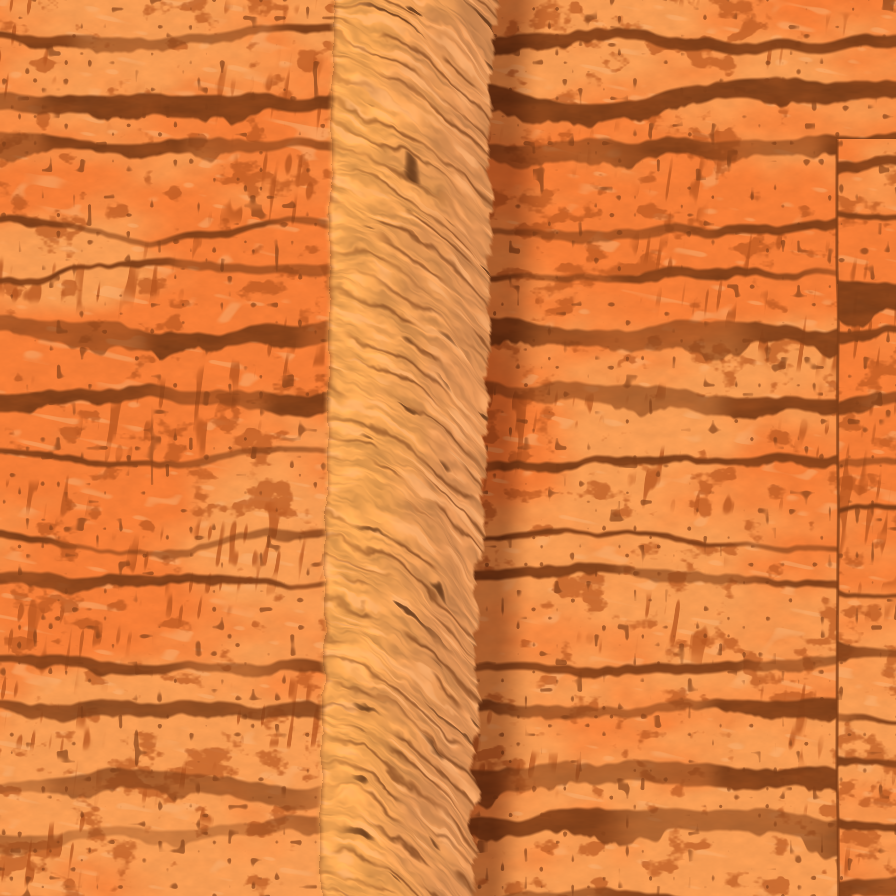
Write a WebGL 1 fragment shader that draws this texture.

```glsl
precision highp float;
// Orange wood-like wall with dark ragged cross bands, split by an upright hairy rope and its shadow.
uniform vec2 u_resolution;

const vec3 ORANGE = vec3(0.96, 0.49, 0.215);
const vec3 LIGHT_ORANGE = vec3(0.97, 0.61, 0.325);
const vec3 RUST = vec3(0.71, 0.33, 0.12);
const vec3 BROWN = vec3(0.50, 0.245, 0.095);
const vec3 PALE = vec3(0.98, 0.70, 0.46);
const vec3 ROPE_GOLD = vec3(0.97, 0.65, 0.33);
const vec3 ROPE_TAN = vec3(0.86, 0.56, 0.33);
const vec3 ROPE_GAP = vec3(0.47, 0.25, 0.11);
const vec3 SHADOW_TINT = vec3(0.70, 0.63, 0.58);
const float BAND_SPACING = 0.069;
const float STRAND_SPACING = 0.023;
const float SEAM_X = 0.935;
const float SEAM_TOP = 0.155;

float hash(vec2 p) {
  vec3 q = fract(vec3(p.xyx) * 0.1031);
  q += dot(q, q.yzx + 33.33);
  return fract((q.x + q.y) * q.z);
}

float noise(vec2 p) {
  vec2 i = floor(p), f = fract(p);
  f = f * f * (3.0 - 2.0 * f);
  return mix(mix(hash(i), hash(i + vec2(1.0, 0.0)), f.x),
             mix(hash(i + vec2(0.0, 1.0)), hash(i + 1.0), f.x), f.y);
}

float fbm(vec2 p) {
  float sum = 0.0, amp = 0.533;
  for (int i = 0; i < 4; i++) {
    sum += amp * noise(p);
    p = p * 2.03 + 17.3;
    amp *= 0.5;
  }
  return sum;
}

// Dark cross bands: a crisp wavy upper edge and a ragged lower edge.
float bands(vec2 p, float panel) {
  float mask = 0.0;
  for (int i = 0; i < 15; i++) {
    float row = float(i), id = row * 7.0 + panel * 131.0 + 3.0;
    float centre = (row + 0.3 + 0.45 * hash(vec2(id, 1.0))) * BAND_SPACING;
    centre += 0.026 * (noise(vec2(p.x * 6.0, id)) - 0.5);
    centre += 0.009 * (noise(vec2(p.x * 24.0, id + 1.0)) - 0.5);
    centre += 0.003 * (noise(vec2(p.x * 90.0, id + 2.0)) - 0.5);
    float weight = hash(vec2(id, 2.0));
    float thick = mix(0.003, 0.0105, weight * weight) * (0.5 + noise(vec2(p.x * 9.0, id + 3.0)));
    float ragged = thick * 1.6 * smoothstep(0.4, 0.9, fbm(vec2(p.x * 26.0, id + 4.0)));
    float d = max(centre - thick - p.y, p.y - centre - thick - ragged);
    float strength = 0.62 + 0.38 * smoothstep(0.2, 0.5, noise(vec2(p.x * 8.0, id + 5.0)));
    mask = max(mask, strength * (1.0 - smoothstep(-0.002, 0.0025, d)));
  }
  return mask;
}

vec3 wood(vec2 p, float panel) {
  vec2 q = p + panel * vec2(5.1, 3.7);
  float glow = 0.22 * smoothstep(0.62, 1.0, p.y) + 0.12 * (1.0 - smoothstep(0.02, 0.16, p.y));
  float tone = fbm(q * vec2(5.0, 10.0)) + glow;
  vec3 col = mix(ORANGE, LIGHT_ORANGE, smoothstep(0.38, 0.72, tone));
  col *= 0.96 + 0.08 * fbm(q * vec2(80.0, 130.0));

  // Pale slanted scratches, rusty blots, upright ticks and small specks.
  float scratch = noise(vec2(q.x * 38.0 + q.y * 30.0, q.y * 120.0 - q.x * 25.0));
  col = mix(col, PALE, 0.45 * smoothstep(0.76, 0.94, scratch));
  float blot = fbm(q * vec2(34.0, 48.0) + 9.0);
  col = mix(col, RUST, 0.65 * smoothstep(0.62, 0.73, blot));
  float patchy = smoothstep(0.50, 0.62, fbm(q * vec2(7.0, 12.0) + 31.0));
  float tick = smoothstep(0.70, 0.86, noise(vec2(q.x * 150.0 + q.y * 20.0, q.y * 34.0)));
  col = mix(col, RUST, 0.75 * tick * patchy);
  float speck = smoothstep(0.84, 0.95, noise(q * vec2(115.0, 100.0) + 70.0));
  col = mix(col, BROWN, 0.65 * speck);

  // Bands look washed out near the bottom left.
  float wash = smoothstep(0.68, 1.0, p.y) * (1.0 - smoothstep(0.3, 0.6, p.x));
  vec3 bandCol = BROWN * (0.86 + 0.3 * fbm(q * vec2(30.0, 90.0)));
  return mix(col, bandCol, bands(p, panel) * (0.95 - 0.45 * wash));
}

// u runs across the rope from 0 to 1; strands curve down to the right.
vec3 rope(vec2 p, float u) {
  float lay = p.y - 0.03 * u - 0.085 * u * u;
  float strand = lay / STRAND_SPACING + 1.5 * (fbm(vec2(u * 4.0, lay * 28.0)) - 0.5);
  float fibre = noise(vec2(u * 6.0, strand * 3.7));
  float fine = noise(vec2(u * 15.0, strand * 8.0 + 40.0));
  float groove = smoothstep(0.62, 1.0, abs(fract(strand) * 2.0 - 1.0));
  float broken = smoothstep(0.32, 0.68, noise(vec2(u * 5.0 + 8.0, strand * 1.2)));
  float tone = smoothstep(0.1, 0.95, u + 0.5 * (fbm(p * 22.0) - 0.5));
  vec3 col = mix(ROPE_GOLD, ROPE_TAN, tone);
  col *= 0.82 + 0.22 * fibre + 0.14 * fine;
  col = mix(col, PALE, 0.55 * smoothstep(0.65, 0.92, fibre));
  col = mix(col, ROPE_GAP, groove * broken * mix(0.32, 0.68, smoothstep(0.0, 0.5, u)));
  float hole = smoothstep(0.87, 0.97, noise(vec2(u * 4.0 + 20.0, strand * 1.6)));
  return mix(col, ROPE_GAP * 0.7, 0.8 * hole * smoothstep(0.1, 0.3, u));
}

void main() {
  vec2 p = gl_FragCoord.xy / u_resolution;
  p.y = 1.0 - p.y; // measured downward from the top edge

  // Wall panels and the thin seam between them.
  float seamX = SEAM_X + 0.002 * (noise(vec2(p.y * 14.0, 5.0)) - 0.5);
  float below = smoothstep(SEAM_TOP - 0.002, SEAM_TOP + 0.002, p.y);
  float panel = p.x > seamX && p.y > SEAM_TOP ? 2.0 : 1.0;
  vec3 col = wood(p, panel);
  float seam = below * (1.0 - smoothstep(0.0006, 0.0026, abs(p.x - seamX)));
  col = mix(col, BROWN, 0.8 * seam);

  // Rope outline with fuzzy edges, and the shadow at its right.
  float left = mix(0.371, 0.358, p.y) + 0.010 * (fbm(vec2(p.y * 50.0, 2.0)) - 0.5);
  float right = mix(0.553, 0.525, p.y) + 0.008 * (noise(vec2(p.y * 9.0, 4.0)) - 0.5);
  float fuzz = 0.018 * (fbm(vec2(p.x * 30.0, (p.y - p.x) * 60.0)) - 0.5);
  float reach = 0.045 + 0.014 * (noise(vec2(p.y * 12.0, 6.0)) - 0.5);
  float shadow = step(left, p.x) * (1.0 - smoothstep(0.4 * reach, 1.3 * reach, p.x - right));
  col *= mix(vec3(1.0), SHADOW_TINT, shadow);
  float cover = smoothstep(left - 0.006, left + 0.006, p.x)
              * (1.0 - smoothstep(-0.0025, 0.0025, p.x - right - fuzz));
  col = mix(col, rope(p, (p.x - left) / (right - left)), cover);
  gl_FragColor = vec4(col, 1.0);
}
```
